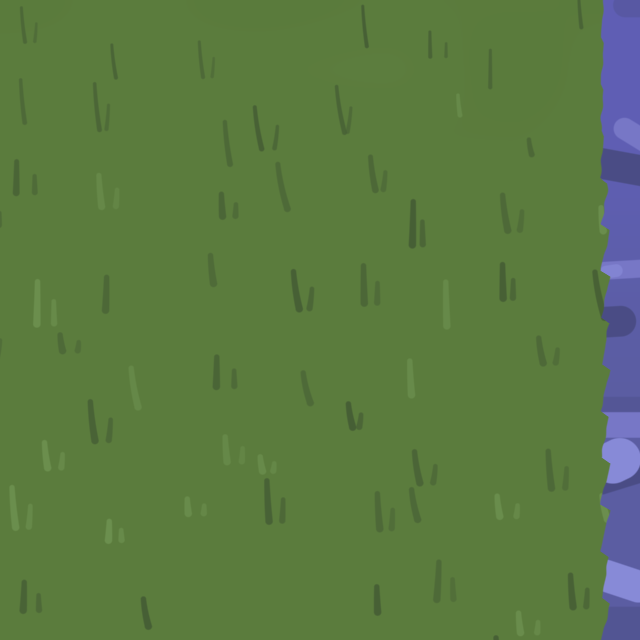
This texture is drawn by a Shadertoy shader. Its source:

```glsl
const vec3 GRASS = vec3(0.357, 0.486, 0.239);
const vec3 BLADE_DARK = vec3(0.270, 0.365, 0.205);
const vec3 BLADE_LIGHT = vec3(0.425, 0.565, 0.310);
const vec3 WATER_TOP = vec3(0.372, 0.370, 0.705);
const vec3 WATER_LOW = vec3(0.355, 0.365, 0.635);
const vec3 WATER_SHADE = vec3(0.290, 0.300, 0.520);
const vec3 WATER_SHEEN = vec3(0.465, 0.465, 0.775);
const vec3 WATER_GLINT = vec3(0.530, 0.540, 0.845);
const float TUFT_GRID = 8.0;       // tufts per side
const float TUFT_CHANCE = 0.90;
const float LIGHT_SHARE = 0.28;
const float BLADE_RADIUS = 0.0058;
const float BANK_X = 0.939;
const float TOOTH_STEP = 0.073;
const float TOOTH_DEPTH = 0.015;
const float MOTTLE = 0.010;

float hash(vec2 p) {
    return fract(sin(dot(p, vec2(127.1, 311.7))) * 43758.5453);
}

float noise(vec2 p) {
    vec2 i = floor(p), f = fract(p);
    f = f * f * (3.0 - 2.0 * f);
    vec2 e = vec2(0.0, 1.0);
    return mix(mix(hash(i), hash(i + e.yx), f.x),
               mix(hash(i + e), hash(i + e.yy), f.x), f.y);
}

float cover(float d, float px) {
    return 1.0 - smoothstep(-px, px, d);
}

// Slightly bent stroke, thinner at the tip
float blade(vec2 p, float halfLength, float lean, float radius) {
    float t = clamp(p.y / halfLength, -1.0, 1.0);
    float bend = lean * halfLength * (0.25 * t * t - t);
    float width = radius * mix(1.0, 0.72, 0.5 + 0.5 * t);
    return length(p - vec2(bend, t * halfLength)) - width;
}

// Tilted rounded bar
float bar(vec2 p, vec2 center, vec2 halfSize, float tilt) {
    p -= center;
    float c = cos(tilt), s = sin(tilt);
    p = vec2(c * p.x + s * p.y, c * p.y - s * p.x);
    p.x -= clamp(p.x, halfSize.y - halfSize.x, halfSize.x - halfSize.y);
    return length(p) - halfSize.y;
}

// Jittered grid of tufts: a long blade with a shorter one at its right
vec3 meadow(vec2 uv, float px) {
    vec3 color = GRASS + MOTTLE * (noise(uv * vec2(5.0, 9.0)) - 0.5) * smoothstep(0.5, 1.0, uv.y);
    vec2 home = floor(uv * TUFT_GRID);
    for (int k = 0; k < 9; k++) {
        vec2 cell = home + vec2(k % 3 - 1, k / 3 - 1);
        if (hash(cell + 3.7) > TUFT_CHANCE) continue;
        vec2 jitter = vec2(hash(cell + 11.3), hash(cell + 23.9));
        vec2 root = (cell + mix(vec2(0.12), vec2(0.88), jitter)) / TUFT_GRID;
        bool isLight = hash(cell + 31.1) < LIGHT_SHARE;
        float halfLength = mix(0.011, 0.036, hash(cell + 41.7));
        float lean = mix(-0.06, 0.24, hash(cell + 53.3));
        float radius = BLADE_RADIUS * mix(1.0, 0.55, smoothstep(0.65, 0.92, root.y));
        float strength = mix(0.55, 0.95, hash(cell + 61.9));
        vec3 tint = isLight ? BLADE_LIGHT : BLADE_DARK;

        float d = blade(uv - root, halfLength, lean, radius);
        color = mix(color, tint, strength * cover(d, px));
        if (hash(cell + 71.3) < 0.68) {
            vec2 shift = vec2(mix(0.015, 0.030, hash(cell + 83.1)), -0.45 * halfLength);
            float twin = blade(uv - root - shift, halfLength * 0.52, -lean * 0.8, radius * 0.85);
            color = mix(color, tint, 0.75 * strength * cover(twin, px));
        }
    }
    return color;
}

// Flat pools of shade, sheen and glint
vec3 water(vec2 uv, float px) {
    vec3 color = mix(WATER_LOW, WATER_TOP, smoothstep(0.35, 0.85, uv.y));
    color = mix(color, WATER_SHADE, 0.35 * cover(bar(uv, vec2(0.990, 0.992), vec2(0.032, 0.019), 0.0), px));
    color = mix(color, WATER_SHADE, cover(bar(uv, vec2(0.965, 0.740), vec2(0.085, 0.024), -0.18), px));
    color = mix(color, WATER_SHEEN, cover(bar(uv, vec2(0.992, 0.789), vec2(0.036, 0.017), -0.55), px));
    color = mix(color, WATER_SHEEN, cover(bar(uv, vec2(0.980, 0.579), vec2(0.070, 0.014), 0.06), px));
    color = mix(color, WATER_GLINT, 0.7 * cover(bar(uv, vec2(0.955, 0.576), vec2(0.018, 0.010), 0.15), px));
    color = mix(color, WATER_SHADE, cover(bar(uv, vec2(0.952, 0.497), vec2(0.042, 0.024), 0.06), px));
    color = mix(color, WATER_SHADE, 0.4 * cover(bar(uv, vec2(0.970, 0.366), vec2(0.090, 0.014), 0.0), px));
    color = mix(color, WATER_SHEEN, cover(bar(uv, vec2(0.970, 0.336), vec2(0.090, 0.020), 0.0), px));
    color = mix(color, WATER_SHADE, cover(bar(uv, vec2(0.985, 0.255), vec2(0.060, 0.014), 0.30), px));
    color = mix(color, WATER_GLINT, cover(bar(uv, vec2(0.963, 0.280), vec2(0.039, 0.033), 0.45), px));
    color = mix(color, WATER_SHADE, 0.5 * cover(bar(uv, vec2(0.970, 0.018), vec2(0.090, 0.034), 0.0), px));
    color = mix(color, WATER_GLINT, cover(bar(uv, vec2(0.972, 0.092), vec2(0.052, 0.025), -0.32), px));
    return color;
}

// Ragged bank: teeth widen upward, then snap back
float bankEdge(float y) {
    float ramp = fract(y / TOOTH_STEP + 0.10);
    float tooth = min(ramp, 7.0 * (1.0 - ramp));
    float depth = TOOTH_DEPTH * mix(1.0, 0.3, smoothstep(0.70, 0.74, y));
    return BANK_X + depth * tooth + 0.004 * (noise(vec2(y * 60.0, 2.0)) - 0.5);
}

void mainImage(out vec4 fragColor, in vec2 fragCoord) {
    vec2 uv = fragCoord / iResolution.xy;
    float px = 1.0 / iResolution.y;
    float land = cover(uv.x - bankEdge(uv.y), px);
    fragColor = vec4(mix(water(uv, px), meadow(uv, px), land), 1.0);
}
```
